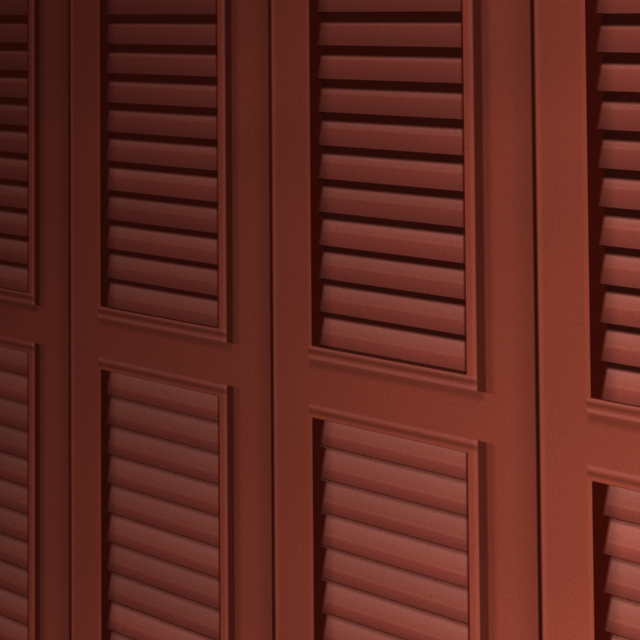
Reproduce this texture procedurally as a WebGL 2 fragment shader.

```glsl
#version 300 es
precision highp float;
// Row of red painted louvred shutters receding to the left in soft light.

#define SEAM_START 0.109   // canvas x of the first door seam
#define DOOR_SCALE 0.2652  // door width before foreshortening
#define RECESSION 0.1185   // strength of the perspective
#define HORIZON 0.03       // eye level, measured down from the top
#define SLAT_PITCH 0.0425
#define SLAT_START 0.376
#define RAIL_CENTER 0.465
#define GRAIN 0.035

uniform vec2 u_resolution;
out vec4 fragColor;

const vec3 PAINT_DARK = vec3(0.23, 0.085, 0.065);
const vec3 PAINT_LIT = vec3(0.57, 0.255, 0.19);
const vec3 GAP = vec3(0.14, 0.03, 0.015);
const vec3 SHEEN = vec3(0.66, 0.43, 0.40);

vec2 hash2(vec2 p) {
  vec3 q = fract(p.xyx * vec3(0.1031, 0.1030, 0.0973));
  q += dot(q, q.yzx + 33.33);
  return fract((q.xx + q.yz) * q.zy);
}

// Distance to the nearest scattered cell point.
float cellular(vec2 p) {
  vec2 cell = floor(p);
  float nearest = 2.0;
  for (int j = -1; j <= 1; j++)
    for (int i = -1; i <= 1; i++) {
      vec2 c = cell + vec2(i, j);
      nearest = min(nearest, length(c + hash2(c) - p));
    }
  return nearest;
}

float edge(float at, float x, float w) { return smoothstep(at - w, at + w, x); }

float band(float lo, float hi, float x, float w) {
  return edge(lo, x, w) - edge(hi, x, w);
}

// Slat colour: dark slot, pale upper slope, then redder front face.
vec3 slatColor(float v, float glow, float door, float w, vec3 paint) {
  float phase = (v - SLAT_START) / SLAT_PITCH + 0.12 * (hash2(vec2(door, 7.0)).x - 0.5);
  float f = fract(phase);
  float tone = 0.95 + 0.1 * hash2(vec2(floor(phase), door + 20.0)).y;
  float below = clamp(v / 0.5, 0.0, 1.0);
  float slot = mix(0.30, 0.08, below);
  float lip = mix(0.36, 0.64, below);
  float slope = smoothstep(slot, lip, f);
  vec3 top = mix(paint, SHEEN * (0.45 + 0.65 * glow), 0.48 - 0.26 * slope);
  vec3 front = paint * vec3(0.96, 0.98, 1.07) * (1.04 - 0.16 * smoothstep(lip, 1.0, f));
  vec3 col = mix(top, front, edge(lip, f, w)) * tone;
  col += 0.035 * glow * band(lip - 0.03, lip + 0.03, f, w + 0.02);
  float dark = 1.0 - edge(slot, f, w + 0.035) + smoothstep(1.0 - 2.0 * w, 1.0, f);
  float depth = mix(0.95, 0.38, smoothstep(0.35, 0.56, v));
  return mix(col, GAP, clamp(dark, 0.0, 1.0) * depth);
}

void main() {
  vec2 uv = gl_FragCoord.xy / u_resolution;
  float down = 1.0 - uv.y;

  // Perspective: u counts doors, v runs down each door.
  float x = uv.x * (1.0 - 0.016 * (down - 0.5));
  float u = (x - SEAM_START) / (DOOR_SCALE + RECESSION * x);
  float v = (down - HORIZON) / (1.0 + RECESSION / DOOR_SCALE * x);
  float wu = fwidth(u), wv = fwidth(v);
  float door = floor(u), d = u - door;

  // Painted wood, brighter toward the lower right.
  float glow = clamp(0.77 * uv.x + 0.28 * down, 0.0, 1.0);
  vec3 paint = mix(PAINT_DARK, PAINT_LIT, glow);
  paint *= 1.0 + 0.025 * sin(9.0 * uv.x + 5.0 * sin(4.0 * uv.y)) * sin(7.0 * uv.y + 2.0);
  vec3 col = paint * (1.0 - 0.14 * smoothstep(0.10, 0.0, 1.0 - d));

  // Raised mouldings above and below the middle rail.
  float fromRail = abs(v - RAIL_CENTER);
  float panelV = edge(0.029, fromRail, wv);
  float openV = edge(0.046, fromRail, wv);
  float frame = band(0.155, 0.797, d, wu) * panelV;
  col *= 1.0 - 0.16 * band(0.436, 0.446, v, 0.005) * band(0.16, 0.82, d, 0.01);
  col *= 1.0 - 0.22 * band(0.83, 0.85, d, 0.018) * panelV;
  float side = band(0.797, 0.828, d, wu + 0.003) * panelV;
  col = mix(col, GAP, side * mix(0.85, 0.45, glow));
  col = mix(col, paint * 1.06, frame);
  float ridge = band(0.0295, 0.0335, fromRail, wv) + band(0.042, 0.045, fromRail, wv) * step(v, RAIL_CENTER);
  col = mix(col, SHEEN * (0.4 + 0.6 * glow), 0.32 * ridge * band(0.155, 0.797, d, wu));
  col *= 1.0 - 0.25 * band(0.036, 0.041, fromRail, 0.003) * frame;
  col += 0.03 * band(0.782, 0.796, d, wu) * frame;

  // Recessed opening with slats whose left ends are cut on a slant.
  float opening = band(0.170, 0.762, d, wu) * openV;
  col = mix(col, GAP * (1.0 + 0.6 * glow), opening);
  float slant = 1.0 - fract((v - SLAT_START) / SLAT_PITCH);
  float slats = band(0.203 + 0.022 * slant, 0.757, d, wu + 0.004) * openV;
  vec3 slat = slatColor(v, glow, door, wv / SLAT_PITCH, paint);
  slat *= 1.0 - 0.25 * smoothstep(0.06, 0.0, d - 0.205);
  col = mix(col, slat, slats);

  // Narrow gap between doors, with a faint lit lip beside it.
  float seam = u - round(u);
  col += 0.03 * band(0.008, 0.022, seam, wu + 0.004);
  col = mix(col, GAP, 0.9 * band(-0.006, 0.006, seam, wu + 0.002));

  // Fine pebbled paint surface.
  col *= 1.0 + GRAIN * (1.0 - 2.0 * cellular(uv * 190.0));
  fragColor = vec4(clamp(col, 0.0, 1.0), 1.0);
}
```
